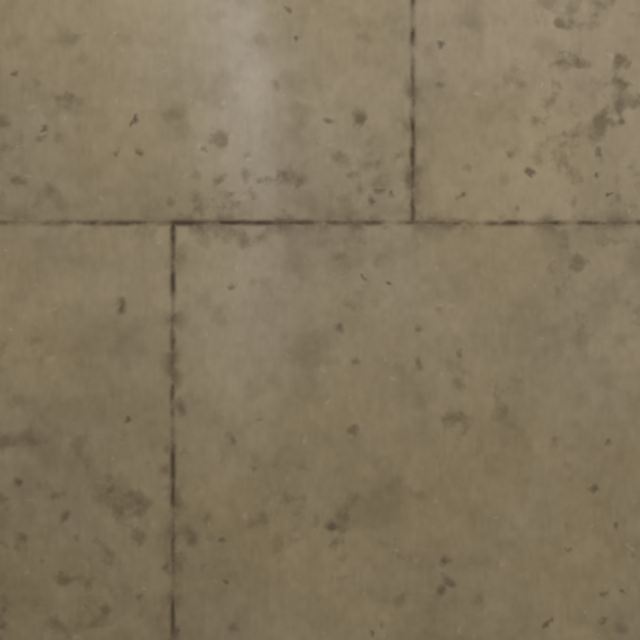
Write a Shadertoy shader that draws this texture.

```glsl
// Worn limestone paving: large slabs in offset courses with thin, dirty joints.
// Layered noise mottles the stone and clusters its stains, hashed cells scatter
// pits, and a soft band of reflected light runs down from the upper edge.

const vec2  SLAB_SIZE    = vec2(0.90, 0.80);
const vec2  JOINT_ORIGIN = vec2(0.645, 0.652);  // corner of the upper course
const float COURSE_SHIFT = 0.375;               // sideways step per course
const float JOINT_WIDTH  = 0.0038;              // falloff of the dark core
const float JOINT_WOBBLE = 0.0026;

const vec3 STONE_DARK  = vec3(0.415, 0.367, 0.283);
const vec3 STONE_LIGHT = vec3(0.597, 0.543, 0.452);
const vec3 OCHRE_TINT  = vec3(0.003, 0.002, -0.012);
const vec3 SHEEN_COLOR = vec3(0.075, 0.082, 0.110);
const vec3 STAIN_COLOR = vec3(0.310, 0.265, 0.200);
const vec3 PIT_COLOR   = vec3(0.260, 0.225, 0.180);
const vec3 JOINT_COLOR = vec3(0.270, 0.230, 0.180);

float hash(vec2 p) {
    vec3 q = fract(vec3(p.xyx) * 0.1031);
    q += dot(q, q.yzx + 33.33);
    return fract((q.x + q.y) * q.z);
}

float noise(vec2 p) {
    vec2 i = floor(p), f = fract(p);
    f = f * f * (3.0 - 2.0 * f);
    return mix(mix(hash(i), hash(i + vec2(1, 0)), f.x),
               mix(hash(i + vec2(0, 1)), hash(i + vec2(1, 1)), f.x), f.y);
}

float fbm(vec2 p) {
    float sum = 0.0, amp = 0.5;
    for (int i = 0; i < 4; i++) {
        sum += amp * noise(p);
        p = mat2(1.6, 1.2, -1.2, 1.6) * p + 7.3;
        amp *= 0.5;
    }
    return sum;
}

// Irregular soft blobs, at most one per grid cell; returns coverage 0..1.
float blobs(vec2 uv, float cells, float density, float size, float seed) {
    vec2 warp = vec2(fbm(uv * 45.0 + seed), fbm(uv * 45.0 + seed + 19.0)) - 0.47;
    vec2 p = uv * cells + warp * cells * 0.026;
    vec2 home = floor(p);
    float cover = 0.0;
    for (int y = -1; y <= 1; y++)
    for (int x = -1; x <= 1; x++) {
        vec2 id = home + vec2(x, y);
        vec2 key = id + seed + 50.0;
        vec2 center = id + 0.15 + 0.7 * vec2(hash(key), hash(key + 31.7));
        float present = step(hash(key + 67.1), density);
        float radius = size * mix(0.45, 1.0, hash(key + 91.3));
        float strength = mix(0.20, 1.0, hash(key + 43.7));
        float dist = length(p - center) / radius;
        cover = max(cover, present * strength * (1.0 - smoothstep(0.0, 1.0, dist)));
    }
    return cover;
}

void mainImage(out vec4 fragColor, in vec2 fragCoord) {
    vec2 uv = fragCoord / iResolution.xy;
    float pixel = 1.0 / min(iResolution.x, iResolution.y);

    // Slab layout and distance to the nearest joints
    vec2 wobble = vec2(fbm(uv.yx * 50.0), fbm(uv * 50.0 + 9.0)) - 0.47;
    vec2 slab = (uv + JOINT_WOBBLE * wobble - JOINT_ORIGIN) / SLAB_SIZE;
    float course = floor(slab.y);
    slab.x -= course * COURSE_SHIFT / SLAB_SIZE.x;
    vec2 id = floor(slab);
    vec2 local = fract(slab);
    vec2 gap = min(local, 1.0 - local) * SLAB_SIZE;
    float jointDist = min(gap.x, gap.y);

    // Stone: slow falloff of light, mottling, fine vertical grain
    float mottle = fbm(uv * 6.0 + id * 13.7) - 0.47;
    float cloud = fbm(uv * 22.0 + 3.0) - 0.47;
    float grain = noise(uv * vec2(170.0, 60.0)) - 0.5;
    float speckle = fbm(uv * 80.0) - 0.47;
    float tone = 0.25 + 0.58 * uv.y + 0.20 * (uv.x - 0.5)
               + 0.08 * (hash(id + 5.0) - 0.5)
               + 0.36 * mottle + 0.26 * cloud + 0.09 * grain + 0.24 * speckle;
    vec3 color = mix(STONE_DARK, STONE_LIGHT, tone);
    color += OCHRE_TINT * smoothstep(0.35, 0.70, fbm(uv * 4.0 + 21.0));

    // Reflected light: a leaning band, sharper on its right side
    float across = uv.x - mix(0.475, 0.375, uv.y) - 0.012 * (noise(uv * 9.0) - 0.5);
    float spread = across < 0.0 ? 0.090 : 0.036;
    float band = exp(-across * across / (spread * spread));
    float glow = exp(-across * across / 0.045);
    float fade = smoothstep(0.30, 1.0, uv.y);
    color += SHEEN_COLOR * (fade * 0.80 * band + 0.25 * glow * smoothstep(0.0, 0.7, uv.y));

    // Wear: ragged stains gathered in clusters, sparse pits, pale chips
    float cluster = smoothstep(0.40, 0.70, fbm(uv * 5.5 + 11.0));
    float ragged = smoothstep(0.50, 0.82, fbm(uv * 32.0 + 5.0));
    float broad = smoothstep(0.54, 0.80, fbm(uv * 15.0 + 33.0));
    float pits = blobs(uv, 24.0, 0.15, 0.36, 41.0);
    float spots = blobs(uv, 9.0, 0.18, 0.22, 17.0);
    float chips = blobs(uv + 0.003, 30.0, 0.16, 0.26, 73.0);
    color = mix(color, STAIN_COLOR, 0.60 * ragged * (0.15 + 0.85 * cluster));
    color = mix(color, STAIN_COLOR, 0.17 * broad);
    color = mix(color, PIT_COLOR, 0.60 * max(pits, spots));
    color += 0.045 * chips;

    // Joints: soft dark core of uneven depth, grime spreading beside it
    float depth = mix(0.15, 0.95, smoothstep(0.20, 0.75, fbm(uv * 36.0 + 2.0)));
    float reach = JOINT_WIDTH + 0.5 * pixel;
    float core = exp(-jointDist * jointDist / (reach * reach));
    float grime = exp(-jointDist / 0.011) * smoothstep(0.40, 0.72, fbm(uv * 34.0));
    color = mix(color, JOINT_COLOR, max(core * depth, 0.62 * grime));

    fragColor = vec4(clamp(color, 0.0, 1.0), 1.0);
}
```
